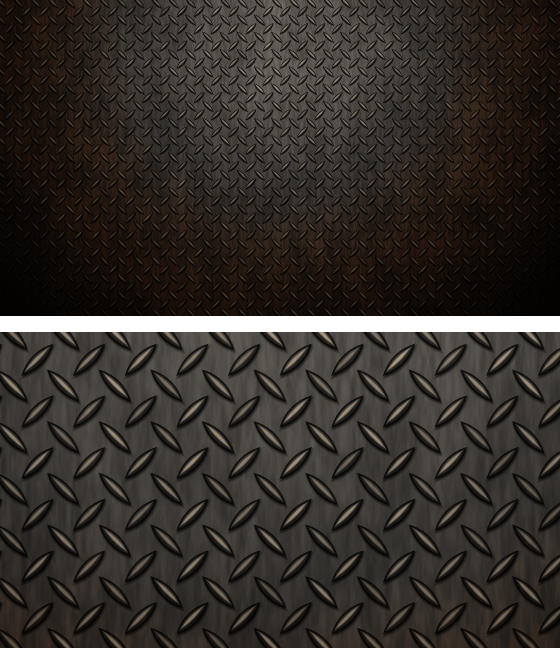
Top: the whole. Bottom: its middle third, enlarged.
A WebGL 2 fragment shader for this texture:

```glsl
#version 300 es
precision highp float;

uniform vec2 u_resolution;
out vec4 fragColor;

const float PITCH = 0.0545;              // spacing of lugs that lean the same way
const vec2 LATTICE_ORIGIN = vec2(0.821, 0.5556);
const vec2 LUG_SIZE = vec2(0.0062, 0.0235);   // half width, half length
const vec2 GLINT_SIZE = vec2(0.0019, 0.0165);
const vec3 STEEL = vec3(1.03, 0.98, 0.91);
const vec3 BROWN = vec3(1.35, 0.82, 0.48);
const vec3 RUST = vec3(0.10, 0.045, 0.015);
const vec3 GLINT = vec3(0.52, 0.46, 0.38);

float hash(vec2 p) {
    vec3 q = fract(vec3(p.xyx) * 0.1031);
    q += dot(q, q.yzx + 33.33);
    return fract((q.x + q.y) * q.z);
}

float noise(vec2 p) {
    vec2 cell = floor(p), f = fract(p);
    f = f * f * (3.0 - 2.0 * f);
    float low = mix(hash(cell), hash(cell + vec2(1, 0)), f.x);
    float high = mix(hash(cell + vec2(0, 1)), hash(cell + vec2(1, 1)), f.x);
    return mix(low, high, f.y);
}

float fbm(vec2 p) {
    float sum = 0.0, gain = 0.5;
    for (int i = 0; i < 4; i++) {
        sum += gain * noise(p);
        p = p * 2.03 + 17.0;
        gain *= 0.5;
    }
    return sum;
}

// Signed distance to a pointed lens standing along y.
float lens(vec2 p, vec2 size) {
    float radius = dot(size, size) / (2.0 * size.x);
    return length(vec2(abs(p.x) + radius - size.x, p.y)) - radius;
}

float fill(float dist, float blur) {
    return 1.0 - smoothstep(-blur, blur, dist);
}

// Pool of light near the top centre, in height units.
float lightPool(vec2 p, float aspect) {
    vec2 d = (p - vec2(0.5 * aspect, 0.87)) / vec2(0.64, 0.63);
    return exp(-dot(d, d));
}

// Brushed sheet, turning to streaked rust where the light fades.
vec3 plate(vec2 p, float light) {
    float grain = fbm(p * vec2(190.0, 38.0));
    float blotch = fbm(p * vec2(16.0, 9.0) + 5.0);
    float wear = 0.55 + 0.55 * grain + 0.4 * blotch;
    vec3 tint = mix(BROWN, STEEL, smoothstep(0.05, 0.6, light));
    float rust = smoothstep(0.4, 0.75, 0.5 * (grain + blotch) + 0.1);
    float shade = smoothstep(0.02, 0.2, light) * (1.0 - smoothstep(0.3, 0.7, light));
    return 0.36 * light * tint * wear + RUST * rust * shade * 0.5;
}

// Lays one diagonal family of raised lugs over the sheet.
vec3 addLugs(vec3 color, vec2 p, float lean, float light, float pixel) {
    vec2 grid = p / PITCH;
    vec2 id = floor(grid + 0.5);
    vec2 local = (grid - id) * PITCH;
    vec2 along = vec2(1.0, lean) * inversesqrt(2.0);
    mat2 frame = mat2(-along.y, along.x, along.x, along.y);
    vec2 q = frame * local;
    vec2 shadowPos = frame * (local - vec2(0.0007, -0.0022));
    float vary = hash(id + vec2(lean * 31.0 + 70.0, 90.0));

    float shadow = fill(lens(shadowPos, LUG_SIZE), 0.0025);
    float body = lens(q, LUG_SIZE);
    float glint = fill(lens(q - vec2(0.0008, 0.0), GLINT_SIZE), max(pixel, 0.0012));
    float rim = fill(abs(body + 0.0007) - 0.0009, max(0.6 * pixel, 0.0007));

    vec3 top = color * mix(0.42, 0.75, smoothstep(-0.004, 0.005, q.x));
    color *= 1.0 - 0.75 * shadow;
    color = mix(color, top, fill(body, 0.7 * pixel));
    color *= 1.0 - 0.72 * rim;
    float strength = (0.2 + 0.65 * sqrt(light)) * (0.65 + 0.5 * vary);
    return color + GLINT * glint * strength * smoothstep(0.0, 0.15, light);
}

void main() {
    vec2 p = gl_FragCoord.xy / u_resolution.y;
    float pixel = 1.0 / u_resolution.y;
    float light = lightPool(p, u_resolution.x / u_resolution.y);

    vec3 color = plate(p, light);
    vec2 q = p - LATTICE_ORIGIN;
    color = addLugs(color, q, -1.0, light, pixel);
    color = addLugs(color, q - 0.5 * PITCH, 1.0, light, pixel);
    fragColor = vec4(color, 1.0);
}
```
